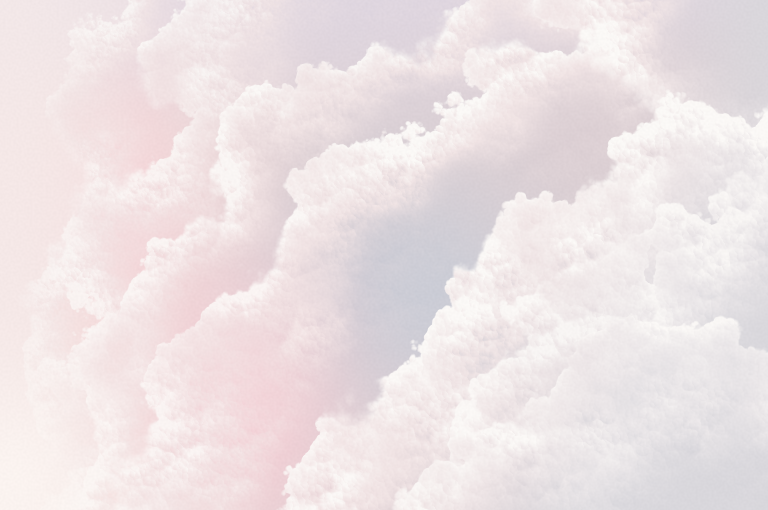
Reproduce this texture procedurally as a WebGL 1 fragment shader.

```glsl
precision highp float;
uniform vec2 u_resolution;

// Palette
const vec3 WHITE = vec3(0.980, 0.970, 0.962);
const vec3 BLUSH = vec3(0.950, 0.900, 0.900);
const vec3 PEARL = vec3(0.928, 0.912, 0.918);
const vec3 HAZE = vec3(0.960, 0.918, 0.915);
const vec3 MAUVE = vec3(0.865, 0.815, 0.830);
const vec3 LAVENDER = vec3(0.875, 0.845, 0.890);
const vec3 BLUE_GREY = vec3(0.795, 0.802, 0.838);
const vec3 SILVER = vec3(0.850, 0.843, 0.862);
const vec3 PINK = vec3(0.962, 0.805, 0.832);
const vec3 PEACH = vec3(0.955, 0.860, 0.852);
const vec3 CREAM = vec3(0.985, 0.960, 0.945);

// Cloud shape and light
const float PUFF_HEIGHT = 1.05;
const float PUFF_MEAN = 1.75;
const float PUFF_BLEND = 34.0;
const float SWELL = 0.17;
const float WARP = 0.20;
const float SHARP_EDGE = 0.010;
const float LOST_EDGE = 0.075;
const vec2 LIGHT = vec2(-0.6, 0.8);
const float RELIEF = 0.50;
const float RIM_WIDTH = 0.028;
const float PATCHINESS = 0.55;
const float GRAIN = 0.014;

// Gradient noise
vec2 gradient(vec2 cell) {
  vec3 h = fract(cell.xyx * vec3(0.1031, 0.1030, 0.0973));
  h += dot(h, h.yzx + 33.33);
  float a = 6.2832 * fract((h.x + h.y) * h.z);
  return vec2(cos(a), sin(a));
}

float noise(vec2 p) {
  vec2 i = floor(p), f = p - i;
  vec2 w = f * f * f * (f * (f * 6.0 - 15.0) + 10.0);
  vec2 e = vec2(1.0, 0.0);
  float low = mix(dot(gradient(i), f), dot(gradient(i + e), f - e), w.x);
  float high = mix(dot(gradient(i + e.yx), f - e.yx),
                   dot(gradient(i + 1.0), f - 1.0), w.x);
  return mix(low, high, w.y);
}

// One layer of domes: x is height, yz the offset from the dome's top
vec3 domes(vec2 p) {
  vec2 cell = floor(p), f = p - cell, offset = vec2(0.0);
  float total = 0.00001;
  for (int y = -1; y <= 1; y++) {
    for (int x = -1; x <= 1; x++) {
      vec2 n = vec2(float(x), float(y));
      vec2 o = f - n - 0.5 - 0.40 * gradient(cell + n);
      float w = exp(-PUFF_BLEND * dot(o, o));
      offset += w * o;
      total += w;
    }
  }
  return vec3(1.0 + log(total) / PUFF_BLEND, offset / total);
}

// Domes upon domes: x is height, y the light they catch
vec2 puffs(vec2 p) {
  vec2 sum = vec2(0.0);
  float height = 1.0, shading = 0.8;
  for (int i = 0; i < 4; i++) {
    vec2 bent = p + WARP * vec2(noise(p * 1.9), noise(p * 1.9 + 31.7));
    vec3 d = domes(bent);
    sum += vec2(height * d.x, shading * dot(d.yz, LIGHT));
    p = mat2(1.7, 1.15, -1.15, 1.7) * p + 17.3;
    height *= 0.58;
    shading *= 0.85;
    // Smaller domes are lit in their own turned frame only slightly off
  }
  return sum;
}

float glow(vec2 p, vec2 center, vec2 radius) {
  vec2 d = (p - center) / radius;
  return exp(-dot(d, d));
}

// Colour of the shaded sides, drifting across the sky
vec3 shadowTint(vec2 p) {
  vec3 c = mix(PEACH, MAUVE, smoothstep(0.15, 0.75, p.x));
  c = mix(c, LAVENDER, smoothstep(0.65, 1.05, p.y) * 0.8);
  c = mix(c, SILVER, smoothstep(0.85, 1.15, p.x - 0.4 * p.y));
  c = mix(c, BLUE_GREY, glow(p, vec2(0.82, 0.42), vec2(0.28, 0.24)));
  c = mix(c, MAUVE, 0.9 * glow(p, vec2(1.22, 0.76), vec2(0.24, 0.20)));
  c = mix(c, PINK, 0.85 * glow(p, vec2(0.48, 0.20), vec2(0.19, 0.25)));
  return mix(c, PINK, 0.6 * glow(p, vec2(0.25, 0.60), vec2(0.14, 0.22)));
}

// One cloud bank: a bowed edge, lit at the rim and shaded further in
vec3 bank(vec3 behind, vec2 p, vec3 shade, vec2 anchor, float angle,
          float bend, float depth, float density, float strength) {
  vec2 along = vec2(cos(angle), sin(angle));
  vec2 rel = p - anchor;
  float t = dot(rel, along);
  float inward = dot(rel, vec2(along.y, -along.x)) - bend * t * t;
  vec2 q = p + anchor * 7.0;
  float swell = noise(q * 3.4) + 0.5 * noise(q * 7.3);
  float patches = noise(q * 5.1 + 9.0) + 0.5 * noise(q * 11.0);
  vec2 puff = puffs(q * density);
  inward += SWELL * swell;
  float d = inward + PUFF_HEIGHT / density * (puff.x - PUFF_MEAN);

  float fade = 1.0 - smoothstep(-0.02, depth, inward);
  float rim = exp(-max(d, 0.0) / RIM_WIDTH);
  float light = 0.84 * fade + 0.30 * rim + PATCHINESS * patches * fade;
  light += RELIEF * puff.y * (0.1 + 0.9 * fade)
         * (0.4 + 1.2 * smoothstep(-0.35, 0.35, patches));
  vec3 middle = mix(BLUSH, PEARL, smoothstep(0.7, 1.2, p.x - 0.5 * p.y));
  middle = mix(middle, shade, 0.1);
  vec3 cloud = mix(shade, middle, clamp(light * 2.0, -0.2, 1.0));
  cloud = mix(cloud, WHITE, clamp(light * 2.0 - 1.0, 0.0, 1.05));
  float softness = mix(SHARP_EDGE, LOST_EDGE,
                       smoothstep(0.05, 0.45, noise(q * 4.3 + 5.0)));
  return mix(behind, cloud, strength * smoothstep(0.0, softness, d));
}

void main() {
  vec2 p = gl_FragCoord.xy / u_resolution.y;
  vec3 shade = shadowTint(p);
  vec3 c = mix(HAZE, shade, 0.3 + 0.5 * smoothstep(0.1, 0.5, p.x));

  // Banks from back to front
  c = bank(c, p, shade, vec2(0.08, 0.55), 1.40, 0.20, 0.20, 14.0, 0.75);
  c = bank(c, p, shade, vec2(0.22, 0.70), 1.15, 0.45, 0.24, 12.0, 0.85);
  c = bank(c, p, shade, vec2(0.40, 0.73), 0.85, 0.65, 0.24, 10.0, 0.95);
  c = bank(c, p, shade, vec2(0.58, 0.61), 0.79, 0.40, 0.26, 10.0, 1.0);
  c = bank(c, p, shade, vec2(1.17, 0.89), 1.98, 0.90, 0.28, 9.0, 1.0);
  c = bank(c, p, shade, vec2(0.92, 0.49), 0.72, 0.28, 0.44, 8.5, 1.0);
  c = bank(c, p, shade, vec2(1.22, 0.53), 0.60, 0.60, 0.36, 8.0, 0.9);
  c = bank(c, p, shade, vec2(1.06, 0.25), 0.52, 0.50, 0.36, 8.0, 0.95);

  // Pale veil at the left and a bright lower corner
  c = mix(c, HAZE, 0.5 * (1.0 - smoothstep(0.0, 0.20, p.x)));
  c = mix(c, CREAM, 0.9 * glow(p, vec2(0.03, 0.06), vec2(0.17, 0.20)));
  c = mix(c, PINK, 0.14 * glow(p, vec2(0.42, 0.28), vec2(0.26, 0.30)));
  c += GRAIN * noise(p * 190.0);
  gl_FragColor = vec4(clamp(c, 0.0, 1.0), 1.0);
}
```
